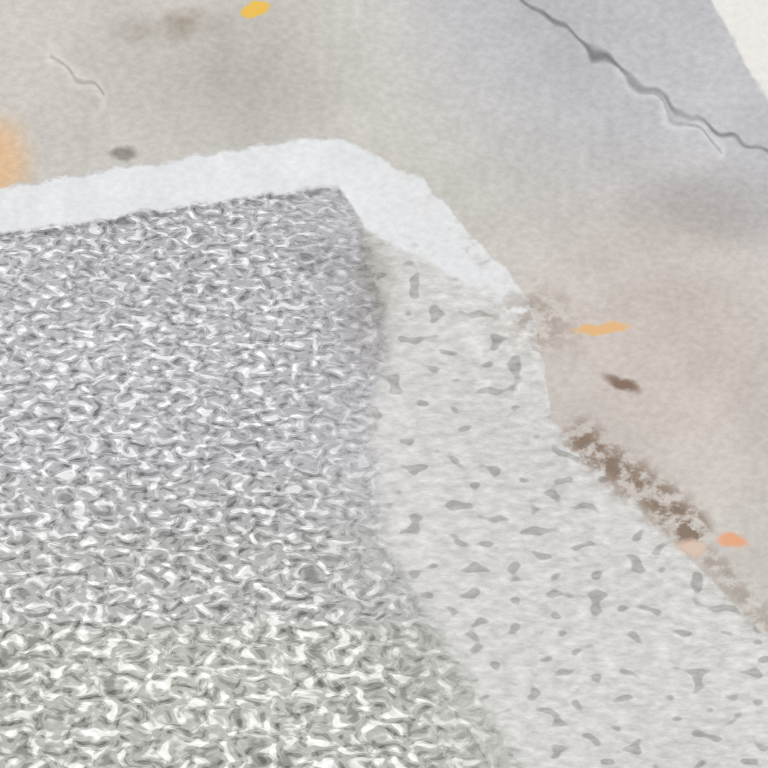
Reproduce this texture procedurally as a three.js fragment shader.

```glsl
varying vec2 vUv;

vec2 hashDir(vec2 cell) {
  float a = 6.2832 * fract(sin(dot(cell, vec2(127.1, 311.7))) * 43758.5);
  return vec2(cos(a), sin(a));
}

float gradNoise(vec2 p) {
  vec2 i = floor(p), f = fract(p);
  vec2 u = f * f * f * (f * (f * 6.0 - 15.0) + 10.0);
  float low = mix(dot(hashDir(i), f), dot(hashDir(i + vec2(1, 0)), f - vec2(1, 0)), u.x);
  float high = mix(dot(hashDir(i + vec2(0, 1)), f - vec2(0, 1)),
                   dot(hashDir(i + 1.0), f - 1.0), u.x);
  return 1.4 * mix(low, high, u.y);
}

float fbm(vec2 p) {
  float sum = 0.0, amp = 0.6;
  for (int i = 0; i < 4; i++) {
    sum += amp * gradNoise(p);
    p = mat2(1.6, 1.2, -1.2, 1.6) * p + 7.3;
    amp *= 0.55;
  }
  return sum;
}

// Linear climb of height h between a and b, flat elsewhere
float rise(float t, float a, float b, float h) {
  return h * clamp((t - a) / (b - a), 0.0, 1.0);
}

float segment(vec2 p, vec2 a, vec2 b) {
  vec2 d = b - a;
  return length(p - a - d * clamp(dot(p - a, d) / dot(d, d), 0.0, 1.0));
}

// Soft elliptical mask, tilted by an angle
float blob(vec2 p, vec2 center, vec2 radius, float angle, float soft) {
  float c = cos(angle), s = sin(angle);
  vec2 q = mat2(c, -s, s, c) * (p - center) / radius;
  return 1.0 - smoothstep(1.0 - soft, 1.0 + soft, length(q));
}

void main() {
  vec2 p = vUv;
  float broad = fbm(p * 5.0);
  float mid = fbm(p * 22.0 + 3.0);
  float grain = fbm(p * vec2(85.0, 125.0));
  vec2 rough = p + 0.007 * vec2(mid, fbm(p * 30.0 + 19.0));

  // Upper pavement: warm on the left, cool at the top right
  float cool = smoothstep(-0.12, 0.2, p.y - 1.2 + 0.62 * p.x) * smoothstep(0.4, 0.65, p.x);
  vec3 color = mix(vec3(0.80, 0.785, 0.76), vec3(0.755, 0.755, 0.77), cool);
  color = mix(color, vec3(0.80, 0.765, 0.74), blob(p, vec2(0.88, 0.54), vec2(0.2, 0.2), 0.0, 0.7));
  color += 0.045 * broad + 0.025 * mid + 0.05 * grain;

  // Stains
  color -= vec3(0.13, 0.15, 0.17) * blob(rough, vec2(0.22, 0.966), vec2(0.055, 0.017), 0.1, 0.8) * (0.7 + mid);
  color -= 0.07 * blob(rough, vec2(0.31, 0.90), vec2(0.09, 0.08), 0.0, 0.8) * (0.7 + mid);
  color -= 0.07 * blob(rough, vec2(0.92, 0.73), vec2(0.08, 0.04), 0.0, 0.8);
  color -= 0.22 * blob(rough, vec2(0.16, 0.80), vec2(0.017, 0.007), 0.0, 0.6);
  color += vec3(0.08, -0.04, -0.16) * blob(rough, vec2(0.0, 0.79), vec2(0.035, 0.05), 0.0, 0.7);

  // Cracks
  vec2 bent = p + 0.016 * vec2(gradNoise(p * 24.0), gradNoise(p * 28.0 + 9.0));
  float crack = min(segment(bent, vec2(0.66, 1.01), vec2(0.76, 0.945)),
                    segment(bent, vec2(0.76, 0.945), vec2(0.90, 0.845)));
  crack = min(crack, segment(bent, vec2(0.90, 0.845), vec2(1.02, 0.79)));
  float branch = min(segment(bent, vec2(0.81, 0.905), vec2(0.93, 0.81)),
                     segment(bent, vec2(0.06, 0.93), vec2(0.14, 0.87)));
  color -= 0.25 * (1.0 - smoothstep(0.0, 0.006, crack)) * (0.75 + 0.6 * mid);
  color -= 0.12 * (1.0 - smoothstep(0.0, 0.005, branch));
  color += 0.05 * (1.0 - smoothstep(0.003, 0.016, branch));

  // White corner at the top right
  float corner = smoothstep(-0.004, 0.004, rough.x - 0.925 - 0.58 * (1.0 - rough.y));
  color = mix(color, vec3(0.925, 0.915, 0.895) + 0.03 * grain, corner);

  // Pale concrete below the kerb outline
  float x = rough.x, y = rough.y;
  float kerb = 0.755 + rise(x, 0.0, 0.4, 0.065) - rise(x, 0.44, 0.55, 0.055)
             - rise(x, 0.55, 0.69, 0.155) - rise(x, 0.69, 0.72, 0.16) - rise(x, 0.72, 1.0, 0.28);
  float inside = smoothstep(-0.004, 0.004, kerb - y);
  float streak = fbm(vec2(p.x * 42.0 + p.y * 8.0, p.y * 105.0));
  vec3 concrete = vec3(0.835, 0.83, 0.82) + 0.03 * broad + 0.10 * streak + 0.04 * grain;
  concrete -= 0.14 * smoothstep(0.3, 0.55, gradNoise(p * vec2(38.0, 60.0)));
  color = mix(color, concrete, inside);

  // Coarse asphalt, its chips growing toward the bottom
  float side = 0.68 - rise(y, 0.0, 0.13, 0.08) - rise(y, 0.13, 0.3, 0.10) - rise(y, 0.3, 0.45, 0.02)
             + rise(y, 0.45, 0.55, 0.03) - rise(y, 0.55, 0.75, 0.05);
  float asphaltMask = inside * smoothstep(-0.014, 0.014, side - x + 0.012 * mid);
  vec2 q = vec2((p.x - 0.4) * (52.0 + 28.0 * p.y) + 5.0 * p.y, p.y * (75.0 + 40.0 * p.y));
  q += 0.5 * vec2(gradNoise(q * 0.6), gradNoise(q * 0.6 + 31.0));
  float chips = gradNoise(q), shards = gradNoise(q * 1.7 + 13.0);
  float contrast = mix(1.15, 0.8, p.y) * mix(0.5, 1.0, smoothstep(0.0, 0.15, side - x));
  vec3 asphalt = mix(vec3(0.735, 0.74, 0.715), vec3(0.725, 0.72, 0.73), smoothstep(0.1, 0.45, p.y));
  asphalt += 0.04 * broad + 0.07 * grain;
  asphalt += contrast * (0.19 * smoothstep(0.1, 0.5, chips) + 0.11 * smoothstep(0.15, 0.5, shards));
  asphalt -= contrast * (0.13 * smoothstep(0.15, 0.55, -chips) + 0.13 * smoothstep(0.2, 0.55, -shards));
  color = mix(color, asphalt, asphaltMask);
  color -= vec3(0.11, 0.12, 0.14) * blob(rough, vec2(0.485, 0.62), vec2(0.025, 0.07), 0.0, 0.8) * (0.7 + mid);
  color -= 0.13 * blob(rough, vec2(0.42, 0.665), vec2(0.035, 0.018), 0.0, 0.8) * (0.7 + mid);

  // Painted stripe, worn on its right arm
  float under = 0.695 + rise(x, 0.0, 0.44, 0.065) - rise(x, 0.44, 0.48, 0.06) - rise(x, 0.48, 0.68, 0.11);
  float paint = inside * smoothstep(-0.004, 0.005, y - under) * (1.0 - smoothstep(0.67, 0.70, x));
  float wear = smoothstep(0.46, 0.62, x) * smoothstep(-0.15, 0.3, mid) * 0.75;
  color = mix(color, vec3(0.90, 0.905, 0.91) + 0.035 * mid + 0.04 * grain, paint * (1.0 - wear));
  color -= 0.11 * (1.0 - smoothstep(0.0, 0.006, abs(y - under + 0.005))) * (1.0 - smoothstep(0.4, 0.46, x));
  float chipped = blob(rough, vec2(0.66, 0.53), vec2(0.04, 0.07), 0.2, 0.7);
  color += 0.09 * chipped * smoothstep(0.0, 0.3, mid);

  // Brown litter along the kerb
  float litter = 1.0 - smoothstep(0.005, 0.04, segment(rough, vec2(0.76, 0.425), vec2(0.90, 0.315)));
  litter += 0.45 * (1.0 - smoothstep(0.0, 0.035, segment(rough, vec2(0.90, 0.30), vec2(1.0, 0.19))));
  litter += 0.45 * blob(rough, vec2(0.70, 0.585), vec2(0.05, 0.035), -0.4, 0.8);
  litter *= smoothstep(-0.3, 0.3, fbm(p * vec2(42.0, 55.0)));
  color = mix(color, vec3(0.50, 0.42, 0.36), 0.8 * clamp(litter, 0.0, 1.0));
  color = mix(color, vec3(0.48, 0.38, 0.32), 0.8 * blob(rough, vec2(0.81, 0.50), vec2(0.024, 0.008), -0.35, 0.5));

  // Fallen leaves
  color = mix(color, vec3(0.93, 0.76, 0.36), blob(rough, vec2(0.333, 0.987), vec2(0.018, 0.010), 0.4, 0.25));
  color = mix(color, vec3(0.90, 0.73, 0.53), blob(rough, vec2(0.785, 0.573), vec2(0.036, 0.008), 0.08, 0.3));
  color = mix(color, vec3(0.91, 0.67, 0.53), blob(rough, vec2(0.955, 0.295), vec2(0.018, 0.009), -0.2, 0.4));
  color = mix(color, vec3(0.86, 0.77, 0.70), blob(rough, vec2(0.90, 0.287), vec2(0.020, 0.010), -0.2, 0.5));

  gl_FragColor = vec4(clamp(color, 0.0, 1.0), 1.0);
}
```
